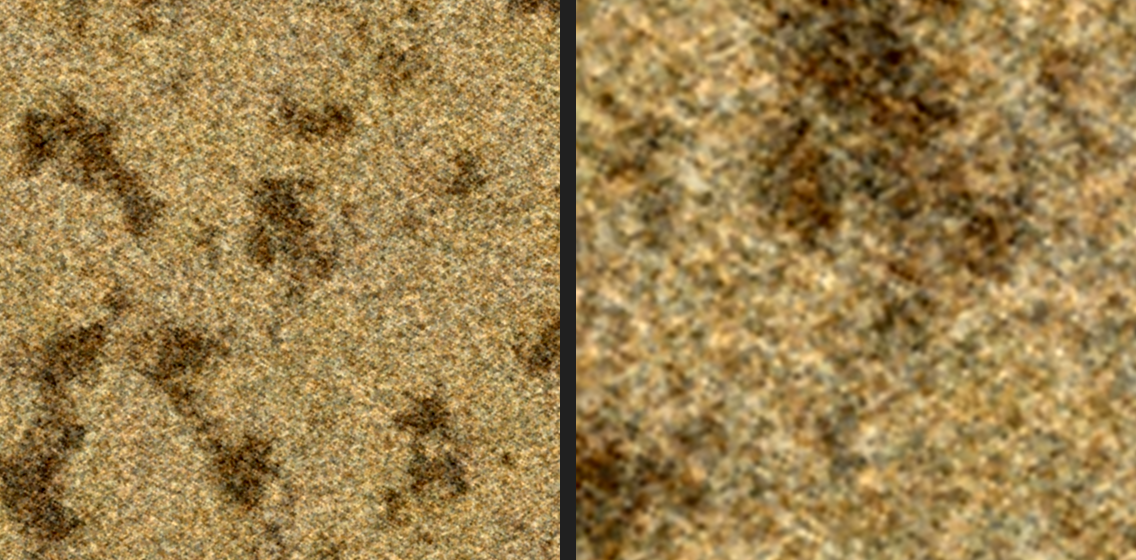
Left, the full canvas; right, a detail of the centre.
This texture is drawn by a Shadertoy shader. Its source:

```glsl
// Sandy, woven-looking ground with scattered dark brown patches.
// Rotated value-noise octaves shape the patches; fine grain, crossed
// diagonal fibres and a slight hue jitter give the sharp surface texture.

// Integer hash of a lattice cell, -0.5 to 0.5
float hash(vec2 cell, uint seed) {
    uvec2 q = uvec2(ivec2(cell)) * uvec2(1597u, 3571u) + seed * 7919u;
    uint h = (q.x ^ (q.y << 11)) * 73856093u;
    h = (h ^ (h >> 15) ^ q.y) * 19349663u;
    h = (h ^ (h >> 13)) * 83492791u;
    h ^= h >> 16;
    return float(h & 65535u) / 65535.0 - 0.5;
}

float noise(vec2 p, uint seed) {
    vec2 cell = floor(p);
    vec2 f = fract(p);
    f = f * f * (3.0 - 2.0 * f);
    float low = mix(hash(cell, seed), hash(cell + vec2(1, 0), seed), f.x);
    float high = mix(hash(cell + vec2(0, 1), seed), hash(cell + vec2(1, 1), seed), f.x);
    return mix(low, high, f.y);
}

vec2 rotate(vec2 p, float angle) {
    float c = cos(angle), s = sin(angle);
    return vec2(c * p.x + s * p.y, c * p.y - s * p.x);
}

// Blotches with ragged outlines, each octave turned to hide the lattice
float patches(vec2 uv) {
    float sum = 0.0, weight = 0.52, frequency = 9.0;
    for (int i = 0; i < 5; i++) {
        sum += weight * noise(rotate(uv, 0.6 + 1.1 * float(i)) * frequency, uint(i) + 1u);
        weight *= 0.6;
        frequency *= 2.05;
    }
    return smoothstep(-0.02, 0.25, sum);
}

// Short strands lying along the given angle
float fibres(vec2 uv, float angle, uint seed) {
    return noise(rotate(uv, angle) * vec2(75.0, 235.0), seed);
}

void mainImage(out vec4 fragColor, in vec2 fragCoord) {
    vec2 uv = fragCoord / iResolution.y;

    // Sand and the dark patches
    float dark = patches(uv);
    vec3 color = mix(vec3(0.68, 0.57, 0.355), vec3(0.36, 0.25, 0.085), dark);

    // Light and dark grain with crossed fibres
    float grain = 0.29 * noise(rotate(uv, 0.35) * 250.0, 11u)
                + 0.20 * noise(rotate(uv, 0.8) * 125.0, 12u)
                + 0.21 * fibres(uv, 0.6, 13u)
                + 0.23 * fibres(uv, -0.58, 14u);
    color += grain * vec3(1.0, 0.98, 0.88);

    // Jitter between orange and grey-green, and between yellow and pale
    float warm = noise(rotate(uv, 1.2) * 150.0, 21u) + 0.6 * noise(uv * 45.0, 22u);
    float pale = noise(rotate(uv, -0.4) * 170.0, 23u) + 0.5 * noise(uv * 12.0, 24u);
    color += warm * vec3(0.10, -0.01, -0.08) + pale * vec3(0.0, 0.01, 0.11);

    fragColor = vec4(clamp(color, 0.0, 1.0), 1.0);
}
```
